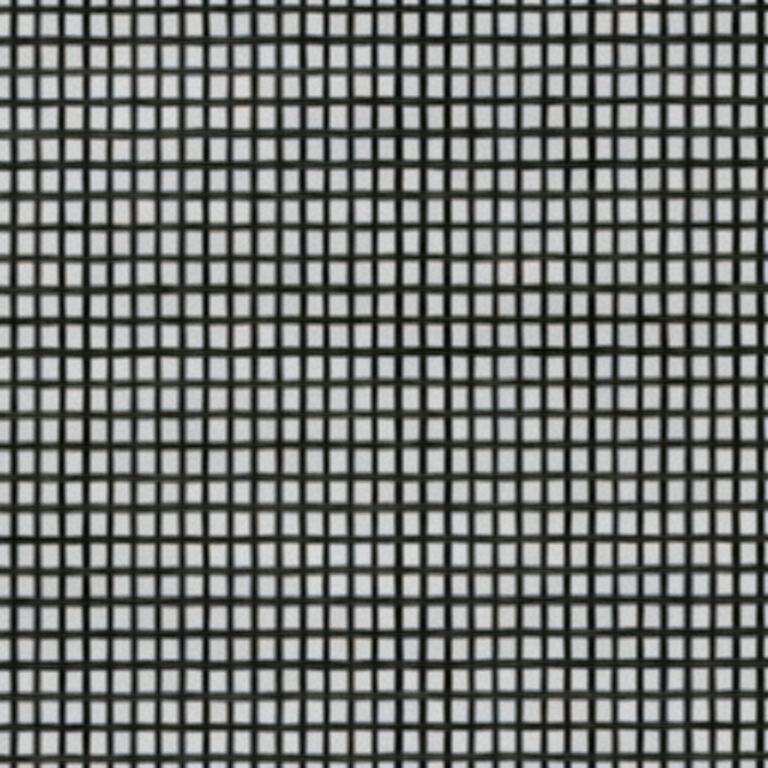
Reproduce this texture procedurally as a Shadertoy shader.

```glsl
// Woven screen mesh: dark upright and level threads over a pale backing.
// Each thread is a soft band around a half-integer line of a stretched grid,
// varied in place, width and sharpness by hashes and gradient noise.

#define REPEATS vec2(31.9, 24.6)         // openings across and up
#define PHASE vec2(0.077, 0.825)         // centre of the first opening, in cells
#define HALF_WIDTH vec2(0.0054, 0.0067)  // upright, level thread half widths
#define SOFTNESS 0.0043                  // half width of the blurred thread edge
#define TILT 0.003                       // rise of the level threads
#define JITTER 0.05                      // shift per thread, in cells
#define WOBBLE 0.045                     // bend along a thread, in cells
#define TONE_DRIFT 0.03                  // slow change of lightness
#define BACKING vec3(0.80, 0.805, 0.805)
#define LEVEL_THREAD vec3(0.150, 0.157, 0.135)
#define UPRIGHT_THREAD vec3(0.045, 0.052, 0.043)

float hash(vec2 p) {
    vec3 q = fract(vec3(p.xyx) * 0.1031);
    q += dot(q, q.yzx + 33.33);
    return fract((q.x + q.y) * q.z);
}

vec2 gradient(vec2 cell) {
    float angle = 6.2832 * hash(cell + 17.0);
    return vec2(cos(angle), sin(angle));
}

// Gradient noise, roughly -0.7 to 0.7
float noise(vec2 p) {
    vec2 i = floor(p), f = p - i;
    vec2 u = f * f * f * (f * (f * 6.0 - 15.0) + 10.0);
    vec2 e = vec2(1.0, 0.0);
    float low = mix(dot(gradient(i), f), dot(gradient(i + e.xy), f - e.xy), u.x);
    float high = mix(dot(gradient(i + e.yx), f - e.yx),
                     dot(gradient(i + e.xx), f - e.xx), u.x);
    return mix(low, high, u.y);
}

// x: signed distance from the thread's axis, y: its coverage
vec2 thread(float across, float along, float repeats, float halfWidth, float seed) {
    float id = floor(across);
    float shift = JITTER * (hash(vec2(id, seed)) - 0.5)
                + WOBBLE * noise(vec2(along * 0.3, id * 7.31 + seed))
                + 0.5 * WOBBLE * noise(vec2(along * 1.3, id * 5.23 + seed));
    float axis = (fract(across) - 0.5 - shift) / repeats;
    float width = halfWidth * (0.88 + 0.24 * hash(vec2(id, seed + 5.0))
                + 0.16 * noise(vec2(along * 0.9, id * 3.17 + seed)));
    float blur = SOFTNESS * (0.85 + 0.3 * hash(vec2(id, seed + 9.0)));
    float soft = max(blur, 0.75 / iResolution.y);
    return vec2(axis, 1.0 - smoothstep(-1.35 * soft, 0.95 * soft, abs(axis) - width));
}

void mainImage(out vec4 fragColor, in vec2 fragCoord) {
    vec2 uv = fragCoord / iResolution.xy;
    vec2 grid = (uv - vec2(0.0, TILT * (uv.x - 0.5))) * REPEATS - PHASE;
    vec2 opening = floor(grid + 0.5);

    vec2 upright = thread(grid.x, grid.y, REPEATS.x, HALF_WIDTH.x, 11.0);
    vec2 level = thread(grid.y, grid.x, REPEATS.y, HALF_WIDTH.y, 43.0);
    float grain = noise(uv * 170.0);
    float drift = TONE_DRIFT * (noise(uv * 2.0 + 4.0) + noise(uv * vec2(2.0, 9.0) + 21.0));

    // Backing: faint mottling, with a slight warm or cool fringe near the threads
    vec2 fromCentre = grid - opening;
    float fringe = smoothstep(0.12, 0.36, max(abs(fromCentre.x), abs(fromCentre.y)));
    float warmth = noise(grid * vec2(0.45, 0.7) + 9.0) + 0.4 * fromCentre.y;
    vec3 color = BACKING + 0.03 * (hash(opening) - 0.5) + 0.03 * grain;
    color += fringe * warmth * vec3(0.06, 0.01, -0.035);

    // Upright threads, nearly black
    float uprightTone = 0.05 * noise(grid * vec2(1.0, 1.7)) + 0.02 * grain;
    color = mix(color, UPRIGHT_THREAD + uprightTone, upright.y);

    // Level threads on top: streaked fibres, a tone each, darker at crossings
    float fibre = noise(vec2(grid.x * 0.8, uv.y * 240.0));
    float crossing = upright.y * mix(0.1, 0.5, hash(floor(grid)));
    float levelTone = 0.06 * (hash(vec2(floor(grid.y), 71.0)) - 0.5) + 0.09 * fibre
                    + 0.07 * noise(grid * vec2(1.2, 1.0)) + 0.04 * grain;
    vec3 levelColor = mix(LEVEL_THREAD + levelTone, UPRIGHT_THREAD, crossing);
    color = mix(color, levelColor, level.y);

    fragColor = vec4(clamp(color + drift, 0.0, 1.0), 1.0);
}
```
